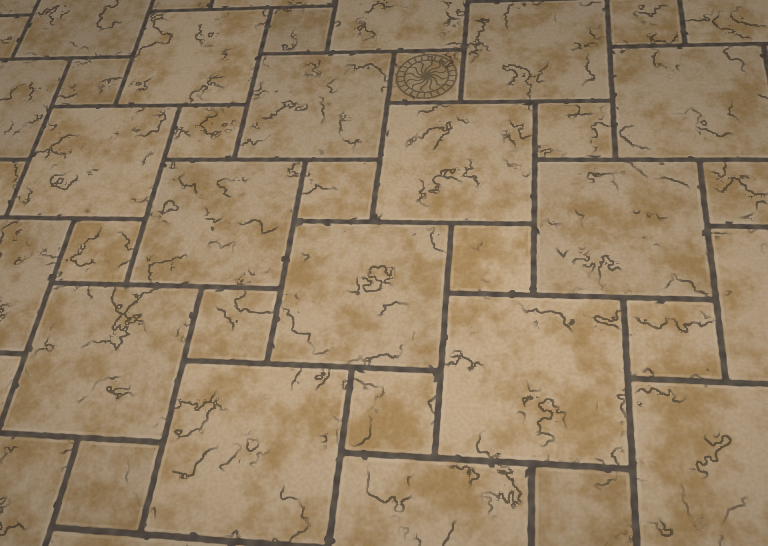
Reproduce this texture procedurally as a WebGL 2 fragment shader.

```glsl
#version 300 es
precision highp float;
// Ochre stone floor of large and small square tiles in a pinwheel layout, seen in perspective.
uniform vec2 u_resolution;
out vec4 fragColor;

vec2 hash2(vec2 p) {
  vec3 h = fract(p.xyx * vec3(0.1031, 0.1030, 0.0973));
  h += dot(h, h.yzx + 33.33);
  return fract((h.xx + h.yz) * h.zy);
}

float corner(vec2 cell, vec2 offset) {
  float angle = 6.2832 * hash2(cell).x;
  return dot(vec2(cos(angle), sin(angle)), offset);
}

// Gradient noise, roughly -0.7 to 0.7
float noise(vec2 p) {
  vec2 i = floor(p), f = p - i, s = f * f * f * (f * (f * 6.0 - 15.0) + 10.0);
  vec2 e = vec2(1, 0);
  return mix(mix(corner(i, f), corner(i + e, f - e), s.x),
             mix(corner(i + e.yx, f - e.yx), corner(i + 1.0, f - 1.0), s.x), s.y);
}

float fbm(vec2 p) {
  float sum = 0.0, amp = 0.6;
  for (int i = 0; i < 4; i++) {
    sum += amp * noise(p);
    p = mat2(1.68, 1.26, -1.26, 1.68) * p + 17.3;
    amp *= 0.52;
  }
  return sum;
}

float roundedSquare(vec2 p, float halfSide) {
  vec2 e = abs(p) - halfSide + 0.06;
  return length(max(e, 0.0)) + min(max(e.x, e.y), 0.0) - 0.06;
}

float stroke(float dist, float halfWidth, float blur) {
  return 1.0 - smoothstep(halfWidth, halfWidth + blur, abs(dist));
}

// Round carved ornament: rings, petals and a border of blocks
float rosette(vec2 p, float blur) {
  float r = length(p), a = atan(p.y, p.x);
  float rings = max(stroke(r - 0.42, 0.009, blur), stroke(r - 0.31, 0.007, blur));
  float petals = stroke(sin(a * 6.0 + 1.5 * sin(r * 20.0)) * r / 6.0, 0.006, blur) * step(r, 0.31);
  float blocks = stroke(sin(a * 12.0) * r / 12.0, 0.005, blur) * step(0.31, r) * step(r, 0.42);
  return max(max(rings, blocks), petals) * 0.75 + 0.15 * step(r, 0.42);
}

void main() {
  vec2 uv = gl_FragCoord.xy / u_resolution;
  vec2 view = vec2(gl_FragCoord.x, u_resolution.y - gl_FragCoord.y) / u_resolution.x;

  // Project the view onto the floor; one unit is the side of a small tile
  mat3 camera = mat3(0.0938, -0.0031, -0.015, -0.0349, 0.0697, -0.049, 0.3828, 0.2878, 1.0);
  vec3 hit = inverse(camera) * vec3(view, 1.0);
  vec2 p = hit.xy / hit.z;
  float blur = 0.5 * length(fwidth(p));

  // Nearest tile: each lattice cell holds one large and one small square
  vec2 base = floor(vec2(2.0 * p.x + p.y, 2.0 * p.y - p.x) / 5.0);
  vec2 local = vec2(0), id = vec2(0);
  float edge = 9.0, isSmall = 0.0;
  for (int i = 0; i < 18; i++) {
    float kind = float(i % 2);
    vec2 cell = base + vec2(i / 2 % 3 - 1, i / 6 - 1);
    vec2 origin = vec2(2.0 * cell.x - cell.y, cell.x + 2.0 * cell.y);
    vec2 q = p - origin - mix(vec2(1), vec2(2.5, 0.5), kind);
    float d = roundedSquare(q, 1.0 - 0.5 * kind);
    if (d < edge) {
      edge = d;
      local = q;
      isSmall = kind;
      id = cell + 40.0 + 53.0 * kind;
    }
  }
  vec2 seed = hash2(id);
  vec2 stone = local + floor(seed * 90.0) + seed;

  // Mottled glaze, warm ochre to pale cream
  float cloud = fbm(stone * 1.5 + 31.0) + 0.45 * fbm(stone * 7.0);
  vec3 color = mix(vec3(0.60, 0.485, 0.325), vec3(0.69, 0.605, 0.495),
                   smoothstep(-0.35, 0.35, cloud + 0.12 - 0.1 * isSmall));
  color *= 0.96 + 0.08 * seed.y + 0.06 * noise(stone * 24.0);

  // Broken, crinkled veins with dark pits beside them
  float field = fbm(stone * 1.4 + 5.0);
  float slope = max(fwidth(field) / blur, 0.35);
  float patches = smoothstep(-0.04, 0.22, noise(stone * 1.7 + 60.0) + 0.25 * noise(stone * 6.0));
  float vein = stroke(field / slope, 0.004, blur) * patches;
  float pits = smoothstep(0.3, 0.42, fbm(stone * 8.0 + 9.0)) * patches * stroke(field, 0.05, 0.08);
  color = mix(color, vec3(0.25, 0.215, 0.17), max(0.68 * vein, 0.7 * pits));
  color = mix(color, vec3(0.31, 0.27, 0.21), rosette(p - vec2(1.5, -2.5), blur) * 0.75);

  // Worn pale rim, then chipped grout
  float rim = stroke(edge + 0.055, 0.006, blur + 0.01);
  color = mix(color, vec3(0.76, 0.69, 0.60), rim * (0.3 + 0.5 * noise(p * 3.0)));
  float chips = 0.010 * noise(p * 11.0) + 0.035 * smoothstep(0.28, 0.5, noise(p * 6.0));
  float grout = smoothstep(-blur, blur, edge + 0.034 + chips);
  vec3 groutColor = mix(vec3(0.27, 0.24, 0.22), vec3(0.41, 0.37, 0.32), 0.5 + 0.7 * noise(p * 8.0));
  color = mix(color, groutColor, grout);

  // Soft light, strongest below the centre
  float falloff = length((uv - vec2(0.55, 0.38)) * vec2(0.9, 1.1));
  color *= 1.05 - 0.32 * smoothstep(0.1, 0.95, falloff);
  fragColor = vec4(color, 1.0);
}
```
